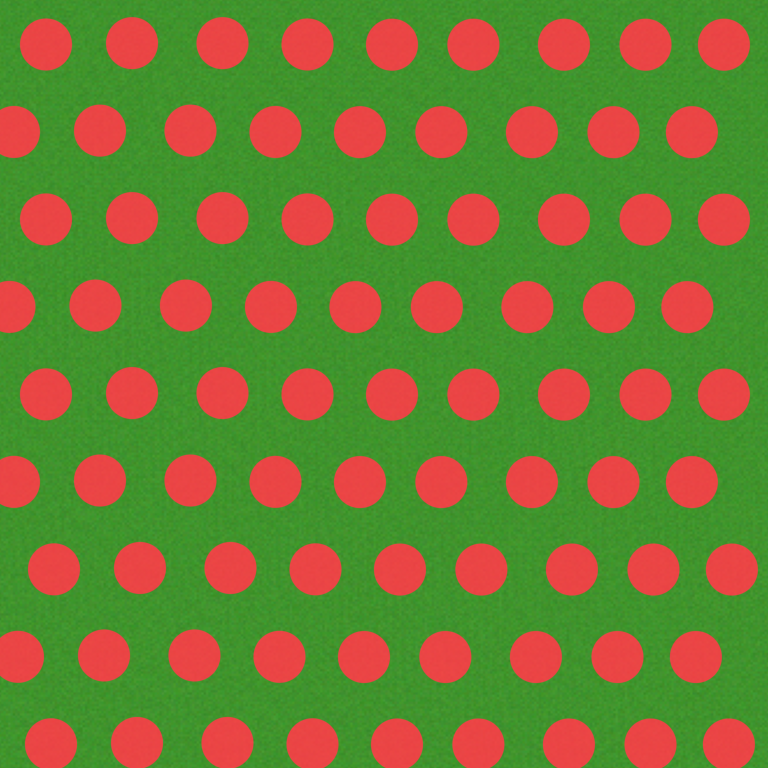
A WebGL 2 fragment shader for this pattern:

```glsl
#version 300 es
precision highp float;
// Nine staggered rows of nine coral dots on a grainy green ground.
// Each row slips sideways and each column drifts a little, so spacing looks
// hand placed; value noise adds fine colour grain.

uniform vec2 u_resolution;
out vec4 fragColor;

const vec3 GROUND = vec3(0.25, 0.58, 0.175);
const vec3 DOT = vec3(0.92, 0.27, 0.27);

const int COUNT = 9;               // dots across and rows down
const float RADIUS = 0.0339;
const float COLUMN_PITCH = 0.1111;
const float ROW_PITCH = 0.1139;
const vec2 FIRST_DOT = vec2(0.0599, 0.0582); // from the top left corner
const float STAGGER = -0.0417;     // sideways step of every other row
const float LIFT = 0.0026;         // rise of the columns near LIFT_COLUMN
const float LIFT_COLUMN = 1.5;
const float EDGE_SOFTNESS = 0.0010;
const float GRAIN_CELLS = 330.0;
const float GROUND_GRAIN = 0.085;
const float DOT_GRAIN = 0.025;

// Uneven spacing: one sideways offset per column and per row.
const float COLUMN_DRIFT[COUNT] = float[COUNT](
    0.0, 0.0009, 0.0076, 0.0072, 0.0061, 0.0010, 0.0078, 0.0029, -0.0061);
const float ROW_SLIP[COUNT] = float[COUNT](
    0.0, 0.0, 0.0, -0.0059, 0.0, 0.0, 0.0104, 0.0052, 0.0065);

float hash(vec2 p) {
    return fract(sin(dot(p, vec2(127.1, 311.7))) * 43758.5453);
}

float valueNoise(vec2 p) {
    vec2 cell = floor(p);
    vec2 f = fract(p);
    f = f * f * (3.0 - 2.0 * f);
    float low = mix(hash(cell), hash(cell + vec2(1.0, 0.0)), f.x);
    float high = mix(hash(cell + vec2(0.0, 1.0)), hash(cell + 1.0), f.x);
    return mix(low, high, f.y);
}

// Centred colour grain: mostly shared brightness with some hue shift.
vec3 grain(vec2 p) {
    vec2 q = p * GRAIN_CELLS;
    vec3 hue = vec3(valueNoise(q + 17.0), valueNoise(q + 59.0), valueNoise(q + 91.0));
    return mix(vec3(valueNoise(q)), hue, 0.6) - 0.5;
}

// Signed distance to the nearest dot; p runs down from the top left.
float dotDistance(vec2 p) {
    float rowCoord = (p.y - FIRST_DOT.y) / ROW_PITCH;
    int row = clamp(int(floor(rowCoord + 0.5)), 0, COUNT - 1);
    float rowShift = ROW_SLIP[row] + STAGGER * float(row % 2);
    float nearest = 1.0;
    for (int column = 0; column < COUNT; column++) {
        float k = float(column);
        vec2 centre = FIRST_DOT + vec2(k * COLUMN_PITCH, float(row) * ROW_PITCH);
        centre.x += rowShift + COLUMN_DRIFT[column];
        float fromLift = k - LIFT_COLUMN;
        centre.y -= LIFT * exp(-fromLift * fromLift);
        nearest = min(nearest, length(p - centre));
    }
    return nearest - RADIUS;
}

void main() {
    vec2 uv = gl_FragCoord.xy / u_resolution;
    float edge = max(EDGE_SOFTNESS, 0.75 / min(u_resolution.x, u_resolution.y));
    float distanceToDot = dotDistance(vec2(uv.x, 1.0 - uv.y));
    float cover = 1.0 - smoothstep(-edge, edge, distanceToDot);

    vec3 color = mix(GROUND, DOT, cover);
    color += grain(uv) * mix(GROUND_GRAIN, DOT_GRAIN, cover);
    fragColor = vec4(clamp(color, 0.0, 1.0), 1.0);
}
```
